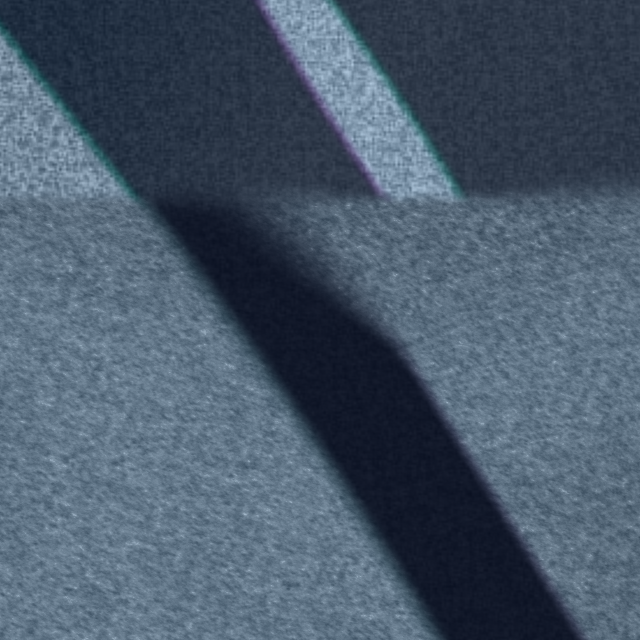
Write a WebGL 2 fragment shader that draws this texture.

```glsl
#version 300 es
precision highp float;
// Slanting light and shadow across a woven wall that meets a rough floor.
// Slanted edge curves mask the lit bands and the floor shadow; value noise
// gives the grain, and narrow gaussians tint the edges with colour fringes.

uniform vec2 u_resolution;
out vec4 fragColor;

const float HORIZON = 0.69;
const vec3 WALL_LEFT = vec3(0.120, 0.175, 0.245);
const vec3 WALL_RIGHT = vec3(0.180, 0.222, 0.285);
const vec3 WALL_LIT = vec3(0.490, 0.580, 0.660);
const vec3 FLOOR_FAR = vec3(0.335, 0.405, 0.470);
const vec3 FLOOR_NEAR = vec3(0.390, 0.470, 0.540);
const vec3 SHADOW = vec3(0.066, 0.092, 0.158);
const vec3 GREEN_FRINGE = vec3(-0.07, 0.055, 0.01);
const vec3 VIOLET_FRINGE = vec3(0.065, -0.02, 0.065);
const float FRINGE_WIDTH = 0.010;
const float WALL_EDGE = 0.014;
const float WEAVE_SCALE = 230.0;
const float FLOOR_SCALE = 120.0;
const float FLOOR_GRAIN = 0.27;

float hash(vec2 p) {
    return fract(sin(dot(p, vec2(127.1, 311.7))) * 43758.545);
}

float noise(vec2 p) {
    vec2 i = floor(p), f = fract(p);
    f = f * f * (3.0 - 2.0 * f);
    return mix(mix(hash(i), hash(i + vec2(1, 0)), f.x),
               mix(hash(i + vec2(0, 1)), hash(i + vec2(1, 1)), f.x), f.y);
}

// Octave noise centred on zero
float fbm(vec2 p) {
    float sum = 0.0, amp = 0.5;
    for (int i = 0; i < 4; i++) {
        sum += amp * (noise(p) - 0.5);
        p = mat2(0.8, 0.6, -0.6, 0.8) * p * 1.9 + 17.3;
        amp *= 0.62;
    }
    return sum;
}

// 1 left of the edge, 0 right of it
float leftOf(float dist, float width) {
    return 1.0 - smoothstep(-width, width, dist);
}

float fringe(float dist, float width) {
    return exp(-dist * dist / (width * width));
}

// Crossed fine threads, stretched along each direction
float weave(vec2 p) {
    float across = noise(p * vec2(0.55, 1.2) * WEAVE_SCALE);
    float along = noise(p * vec2(1.2, 0.55) * WEAVE_SCALE + 41.0);
    return across + along - 1.0 + 0.6 * fbm(p * WEAVE_SCALE * 0.45);
}

vec3 wall(vec2 p) {
    float drop = 1.0 - p.y;
    float bow = drop * (1.0 - HORIZON - drop);
    float sideEdge = p.x - 0.788 * (drop - 0.046);
    float bandLeft = p.x - 0.406 - 0.632 * drop + 0.20 * bow;
    float bandRight = p.x - 0.514 - 0.664 * drop - 0.25 * bow;

    float lit = leftOf(sideEdge, WALL_EDGE * 1.3);
    lit += leftOf(-bandLeft, WALL_EDGE) * leftOf(bandRight, WALL_EDGE);
    float grain = weave(p);
    vec3 dark = mix(WALL_LEFT, WALL_RIGHT, smoothstep(0.0, 0.65, p.x + 0.5 * drop));
    vec3 light = WALL_LIT * mix(0.92, 1.03, smoothstep(0.0, 0.5, p.x));
    vec3 col = mix(dark + 0.055 * grain, light + 0.18 * grain, lit);

    col += GREEN_FRINGE * fringe(sideEdge - 0.003, FRINGE_WIDTH);
    col += GREEN_FRINGE * fringe(bandRight - 0.002, FRINGE_WIDTH);
    col += VIOLET_FRINGE * fringe(bandLeft + 0.002, FRINGE_WIDTH);
    return col;
}

vec3 ground(vec2 p) {
    float depth = HORIZON - p.y;
    float leftEdge = p.x - (0.222 + 0.745 * depth - 0.110 * depth * depth);
    // The far part of the right edge leans out and dissolves
    float rightEdge = p.x - min(0.395 + depth, 0.48 + 0.627 * depth);
    float rightBlur = mix(0.105, 0.018, smoothstep(0.04, 0.29, depth));

    // Short slanted flecks over broad, faint mottling
    vec2 q = mat2(0.94, 0.34, -0.34, 0.94) * p;
    float grain = fbm(q * vec2(0.8, 1.35) * FLOOR_SCALE);
    float thread = noise(q * vec2(0.9, 1.3) * WEAVE_SCALE) - 0.5;
    float mottle = fbm(p * 9.0);
    float fleck = smoothstep(0.22, 0.5, grain);
    vec3 col = mix(FLOOR_FAR, FLOOR_NEAR, smoothstep(0.0, 0.30, depth + 0.10 * leftOf(p.x - 0.2, 0.2)));
    col *= 1.0 - 0.08 * smoothstep(0.65, 1.0, p.x) * smoothstep(0.2, 0.5, depth);
    col += FLOOR_GRAIN * grain + 0.07 * thread + 0.05 * mottle + 0.10 * fleck;

    float shade = leftOf(-leftEdge, 0.027) * leftOf(rightEdge, rightBlur);
    vec3 dark = SHADOW + 0.025 * grain + 0.022 * weave(p);
    col = mix(col, dark, shade);
    col += GREEN_FRINGE * 0.20 * fringe(leftEdge, 0.016);
    col += VIOLET_FRINGE * 0.22 * fringe(rightEdge, 0.010) * smoothstep(0.15, 0.3, depth);
    return col;
}

void main() {
    vec2 p = gl_FragCoord.xy / u_resolution;
    // The seam is crisp under the lit band and blurs towards the right
    float seam = p.y - HORIZON - 0.012 * smoothstep(0.72, 1.0, p.x);
    seam += 0.016 * fbm(p * 40.0);
    float inShade = smoothstep(0.20, 0.28, p.x) * leftOf(p.x - 0.52, 0.06);
    float seamBlur = 0.014 + 0.022 * smoothstep(0.70, 0.95, p.x) + 0.022 * inShade;
    vec3 col = mix(ground(p), wall(p), smoothstep(-seamBlur, seamBlur, seam));
    fragColor = vec4(clamp(col, 0.0, 1.0), 1.0);
}
```
